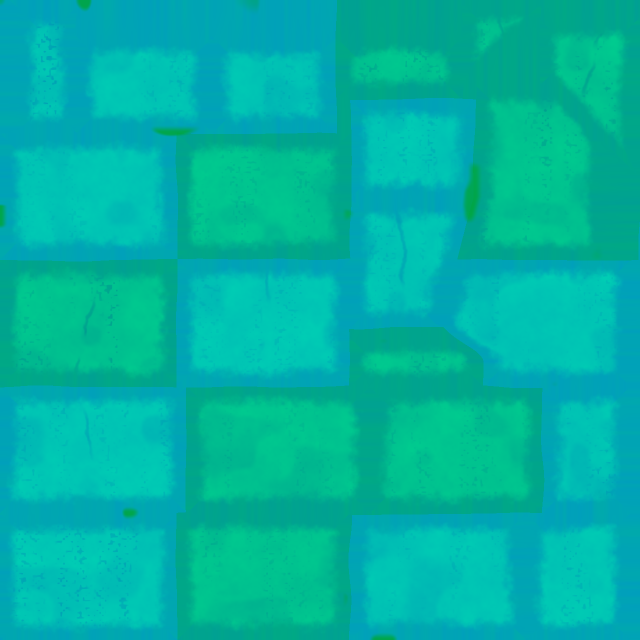
A WebGL 2 fragment shader for this texture:

```glsl
#version 300 es
precision highp float;
uniform vec2 u_resolution;
out vec4 fragColor;

#define ROW 0.198
#define INSET 0.013
#define CORNER 0.022
#define SOFT_EDGE 0.023
#define WEAR 0.016
#define CLOUD 0.075
#define SPECKS 0.11
#define CRACK_DEPTH 0.09
#define CYAN_FACE vec3(0.0, 0.775, 0.705)
#define CYAN_GAP vec3(0.0, 0.645, 0.705)
#define GREEN_FACE vec3(0.0, 0.765, 0.560)
#define GREEN_GAP vec3(0.0, 0.645, 0.550)

struct Stone { vec2 lo, hi; float id; bool green; };

float hash(vec2 p) {
  vec3 q = fract(vec3(p.xyx) * 0.1031);
  q += dot(q, q.yzx + 33.33);
  return fract((q.x + q.y) * q.z);
}

float noise(vec2 p) {
  vec2 i = floor(p), f = fract(p);
  f = f * f * (3.0 - 2.0 * f);
  return mix(mix(hash(i), hash(i + vec2(1, 0)), f.x),
             mix(hash(i + vec2(0, 1)), hash(i + 1.0), f.x), f.y);
}

float fbm(vec2 p) {
  float sum = 0.0, amp = 0.5;
  for (int i = 0; i < 5; i++) {
    sum += amp * noise(p);
    p = p * 2.03 + 17.7;
    amp *= 0.5;
  }
  return sum;
}

// Five courses of blocks, with a stacked column and slanted cuts at the right
Stone findStone(vec2 p) {
  const vec4 SPLITS[5] = vec4[5](
    vec4(0.277, 0.547, 0.822, 1.0), vec4(0.292, 0.578, 0.848, 1.0),
    vec4(0.277, 0.547, 0.740, 1.0), vec4(0.277, 0.547, 0.740, 1.0),
    vec4(0.120, 0.332, 0.525, 0.722));
  const int GREEN_BITS[5] = int[5](2, 6, 1, 10, 24);
  float slant = mix(0.685, 0.742, clamp((p.y - 0.49) / 0.2, 0.0, 1.0))
              + 0.07 * smoothstep(0.50, 0.43, p.y);
  float slope = 0.868 - 1.1 * max(p.x - 0.865, 0.0);
  bool stacked = p.x > 0.547 && p.x < slant && p.y > 2.0 * ROW && p.y < 0.845;
  int row = clamp(int(p.y / ROW), 0, 4);
  if (stacked) row = p.y < 0.69 ? 2 : 3;
  else if (p.x >= slant && p.y > 3.0 * ROW) row = p.y < slope ? 3 : 4;

  vec4 split = SPLITS[row];
  if (row == 2 || row == 3) split.z = slant;
  int col = 0;
  vec2 lo = vec2(0.0, float(row) * ROW), hi = vec2(0.985, lo.y + ROW);
  for (int i = 0; i < 4; i++) {
    if (p.x > split[i]) { lo.x = split[i]; col = i + 1; }
    else hi.x = min(hi.x, split[i]);
  }
  float id = float(row * 8 + col);
  bool green = ((GREEN_BITS[row] >> col) & 1) == 1;
  if (stacked) {
    bool low = p.y < 0.487;
    lo.y = low ? 2.0 * ROW : row == 2 ? 0.487 : 0.69;
    hi.y = low ? 0.472 : row == 2 ? 0.69 : 0.845;
    green = low;
    id += low ? 50.0 : 60.0;
  } else if (row == 3 && col == 3) {
    hi = vec2(0.945, slope);
  } else if (row == 4) {
    hi.y = col == 0 ? 0.99 : col < 4 ? 0.942 : 0.97;
    if (col == 0) lo.x = 0.025;
    if (col == 3) lo.y = 0.845;
    if (col == 4) {
      bool corner = p.x > 0.845;
      lo = corner ? vec2(0.845, slope) : vec2(0.722, 0.87 + 0.85 * (p.x - 0.725));
      hi = corner ? vec2(0.995, 0.968) : vec2(0.845, 0.995);
      id += corner ? 70.0 : 0.0;
    }
  }
  return Stone(lo, hi, id, green);
}

vec3 shade(vec2 p) {
  vec2 wobble = vec2(noise(p * 16.0), noise(p * 16.0 + 40.0)) - 0.5;
  Stone s = findStone(p + 0.007 * wobble);
  vec2 side = min(p - s.lo, s.hi - p);
  vec2 q = CORNER - side + INSET;
  float depth = CORNER - length(max(q, 0.0)) - min(max(q.x, q.y), 0.0);

  // Cloudy face with a worn edge
  float cloud = fbm(p * 17.0 + s.id * 3.7) - 0.5;
  float grain = fbm(p * 95.0) - 0.5;
  float face = smoothstep(0.0, SOFT_EDGE, depth + WEAR * (cloud + grain));
  vec3 faceColor = s.green ? GREEN_FACE : CYAN_FACE;
  faceColor.g += CLOUD * cloud + 0.035 * grain;

  // Columns of small pits, stronger on some blocks
  vec2 grid = p * vec2(230.0, 260.0);
  float column = smoothstep(0.42, 0.75, noise(vec2(p.x * 62.0, p.y * 5.0 + s.id)));
  float pit = smoothstep(0.66, 0.88, noise(grid)) * column;
  faceColor.g -= SPECKS * pit * (0.3 + 0.7 * hash(vec2(s.id, 3.0)));

  // Wandering cracks and bruises
  float lean = (hash(vec2(s.id, 8.0)) - 0.5) * 0.6;
  vec2 local = p - 0.5 * (s.lo + s.hi);
  float bend = local.x + lean * local.y + 0.022 * (fbm(p * 28.0) - 0.5);
  float crack = smoothstep(0.0045, 0.0005, abs(bend)) * step(0.58, hash(vec2(s.id, 5.0)));
  crack *= smoothstep(0.30, 0.60, noise(p * 24.0 + s.id));
  faceColor.g -= CRACK_DEPTH * (crack + 0.45 * smoothstep(0.62, 0.82, noise(p * 21.0 + s.id)));

  // Joints with streaks running away from the blocks
  vec2 along = side.x < side.y ? p.yx : p;
  float streak = noise(along * vec2(170.0, 9.0)) + noise(along * vec2(48.0, 5.0)) - 1.0;
  vec3 gapColor = s.green ? GREEN_GAP : CYAN_GAP;
  gapColor += vec3(0.0, 0.022, -0.035) * streak;
  float fleck = smoothstep(0.90, 0.95, noise(p * 15.0 + 5.0)) * smoothstep(0.0, -0.012, depth);
  gapColor = mix(gapColor, vec3(0.0, 0.65, 0.20), 0.8 * fleck);
  return mix(gapColor, faceColor, face);
}

void main() {
  vec3 sum = vec3(0.0);
  for (int i = 0; i < 4; i++) {
    vec2 offset = vec2(i & 1, i >> 1) * 0.5 - 0.25;
    sum += shade((gl_FragCoord.xy + offset) / u_resolution);
  }
  fragColor = vec4(clamp(sum * 0.25, 0.0, 1.0), 1.0);
}
```
